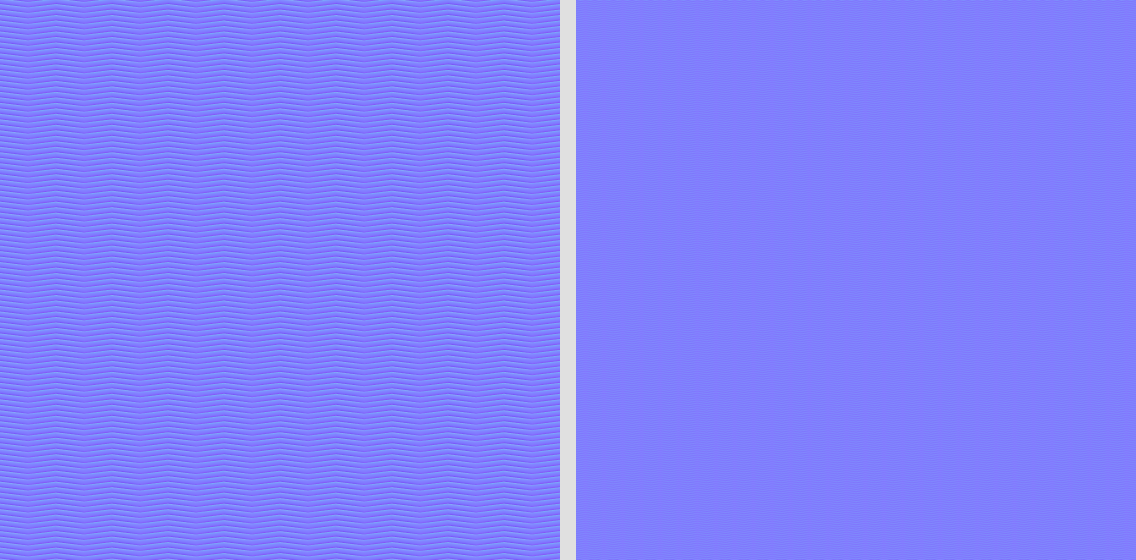
Left, the tile; right, the same tile 3 across and 3 down.
Give the GLSL for this texture map, as a WebGL 2 fragment shader.

```glsl
#version 300 es
precision highp float;
// Normal map of a finely ribbed chevron weave: 10 columns by 102 rows of strands.
// Each strand is a rounded rib bent into a peak; its slope becomes a normal,
// and a small grid of samples per pixel smooths the sharp edges.

uniform vec2 u_resolution;
out vec4 fragColor;

// Upward tilt over one rib, t running from its lower to its upper edge
float ribTilt(float t) {
  float s = 2.0 * t - 1.0;
  return 0.16 * s + 0.26 * s * s * s;
}

vec3 weaveNormal(vec2 uv) {
  // Signed position in the column: 0 at the peak, -1 and 1 at the valleys
  float across = 2.0 * (fract(uv.x * 10.0 + 0.5) - 0.5);
  float fromPeak = abs(across);

  // Ribs sink away from the peak on both sides
  float rib = fract(uv.y * 102.0 - 0.27 + 0.62 * fromPeak);

  // Ribs are crisp at the peaks and flatten into the valleys
  float valley = smoothstep(0.55, 1.0, fromPeak);
  float tilt = ribTilt(rib) * mix(1.08, 0.72, valley);

  // The bend turns part of the tilt sideways
  float lean = 0.12 * sign(across) * tilt + 0.02 * valley;
  tilt -= 0.015 * valley;
  return vec3(lean, tilt, sqrt(1.0 - lean * lean - tilt * tilt));
}

void main() {
  const int SAMPLES_X = 2;
  const int SAMPLES_Y = 6;
  vec3 normal = vec3(0.0);
  for (int j = 0; j < SAMPLES_Y; j++) {
    for (int i = 0; i < SAMPLES_X; i++) {
      vec2 offset = (vec2(i, j) + 0.5) / vec2(SAMPLES_X, SAMPLES_Y) - 0.5;
      normal += weaveNormal((gl_FragCoord.xy + offset) / u_resolution);
    }
  }
  normal /= float(SAMPLES_X * SAMPLES_Y);

  // Pack the normal into colour
  fragColor = vec4(0.5 + 0.5 * normal, 1.0);
}
```
